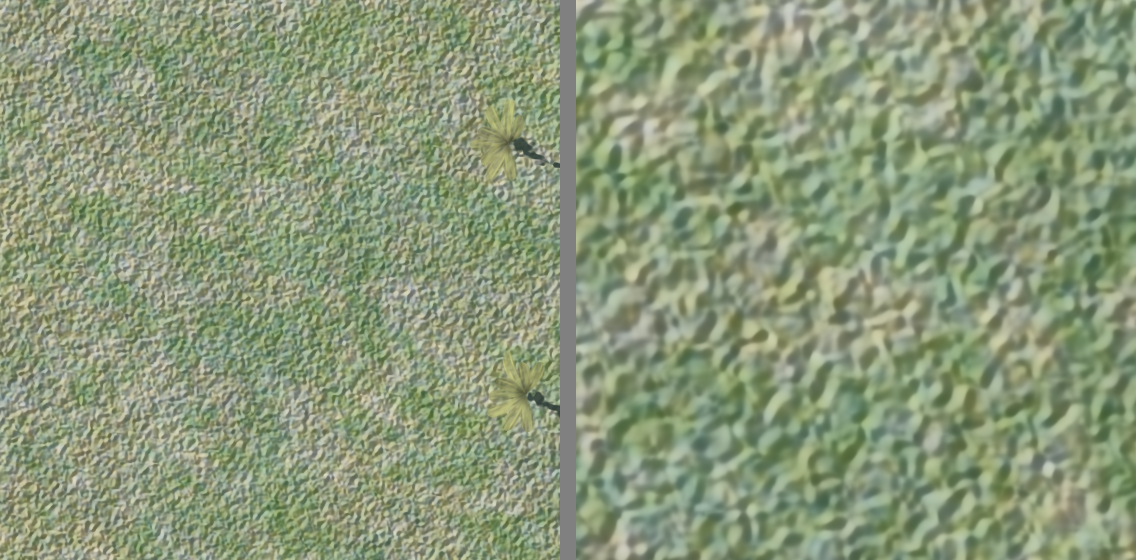
Left: the whole. Right: its middle third, enlarged.
This texture is drawn by a WebGL 2 fragment shader. Its source:

```glsl
#version 300 es
precision highp float;
// Sunlit rough turf from above, with two straw-coloured palms and their shadows.

uniform vec2 u_resolution;
out vec4 fragColor;

float hash(vec2 p) {
    return fract(sin(dot(p, vec2(127.1, 311.7))) * 43758.5453);
}

float valueNoise(vec2 p) {
    vec2 cell = floor(p);
    vec2 f = fract(p);
    f = f * f * (3.0 - 2.0 * f);
    float low = mix(hash(cell), hash(cell + vec2(1, 0)), f.x);
    float high = mix(hash(cell + vec2(0, 1)), hash(cell + vec2(1, 1)), f.x);
    return mix(low, high, f.y);
}

mat2 rotation(float angle) {
    float c = cos(angle), s = sin(angle);
    return mat2(c, -s, s, c);
}

float fbm(vec2 p) {
    float sum = 0.0, weight = 0.5;
    for (int i = 0; i < 4; i++) {
        sum += weight * valueNoise(p);
        p = rotation(0.7) * p * 2.1 + 7.3;
        weight *= 0.5;
    }
    return sum / 0.9375;
}

// Rounded tufts, barely longer along the rising diagonal
float turfHeight(vec2 p) {
    vec2 q = rotation(1.0) * p * vec2(112.0, 132.0);
    q += 0.6 * vec2(valueNoise(p * 90.0), valueNoise(p * 90.0 + 31.0));
    return valueNoise(q) + 0.6 * valueNoise(rotation(0.6) * q * 1.6 + 11.0);
}

// Slope shading with light from the upper left, levelling off on steep sides
float relief(vec2 p, float reach, float limit) {
    vec2 toLight = reach * vec2(-0.8, 0.6);
    float slope = turfHeight(p - toLight) - turfHeight(p + toLight);
    return slope * inversesqrt(1.0 + slope * slope / (limit * limit));
}

vec3 turf(vec2 p) {
    const vec3 base = vec3(0.556, 0.602, 0.484);
    const vec3 greenShift = vec3(-0.09, -0.025, -0.075);
    const vec3 paleShift = vec3(0.06, 0.06, 0.1);
    const vec3 strawShift = vec3(0.09, 0.05, -0.05);

    // Loose bands falling to the right, broken by finer patches
    float band = fbm(rotation(-0.45) * p * vec2(9.0, 14.0) + 3.0);
    float patches = fbm(p * 27.0 + 19.0);
    float lush = smoothstep(0.4, 0.68, mix(band, patches, 0.4) + 0.06 * (p.x - 0.5));
    float pale = smoothstep(0.35, 0.7, fbm(p * 21.0 + 41.0));
    float dry = fbm(p * 6.0 + 87.0) - 0.5;

    // Tint of single tufts
    float tuft = valueNoise(p * 105.0 + 17.0) - 0.5;
    float blade = valueNoise(rotation(0.5) * p * 98.0 + 53.0) - 0.5;
    float clump = valueNoise(rotation(0.3) * p * 58.0 + 71.0) - 0.5;

    vec3 color = base + greenShift * (lush - 0.4) + paleShift * (pale - 0.45) * 0.8;
    color += strawShift * dry * 0.8;
    color += paleShift * tuft + strawShift * blade + greenShift * clump * 0.9;

    // Lit and shaded sides of the tufts
    float contrast = mix(0.5, 0.44, lush);
    return color + contrast * relief(p, 0.0026, 0.42) * vec3(1.0, 0.99, 0.95);
}

float segmentDistance(vec2 p, vec2 a, vec2 b) {
    vec2 ab = b - a;
    return length(p - a - ab * clamp(dot(p - a, ab) / dot(ab, ab), 0.0, 1.0));
}

// Coverage of a leaf that starts at the origin, runs along x and widens outward
float leafMask(vec2 q, float len, float width, float soft) {
    float t = q.x / len;
    float halfWidth = width * sqrt(max(t * (1.0 - t), 0.0)) * (0.25 + t);
    return smoothstep(soft, -soft, abs(q.y) - halfWidth) * step(0.0, t) * step(t, 1.0);
}

vec3 addPalm(vec3 color, vec2 p, float seed, float spread, float soft) {
    const vec3 shadowColor = vec3(0.16, 0.22, 0.2);
    const vec3 strawColor = vec3(0.65, 0.66, 0.43);

    // Ragged trunk shadow and dark heart
    float rough = 0.016 * (valueNoise(p * 130.0 + seed) - 0.5);
    float trunk = segmentDistance(p, vec2(0.02, -0.012), vec2(0.12, -0.055)) - 0.004;
    float heart = length((p - vec2(0.022, -0.006)) * vec2(0.7, 1.0)) - 0.012;
    float shade = smoothstep(0.004, -0.004, min(trunk, heart) + rough);
    color = mix(color, shadowColor, 0.85 * shade);

    // Fan of striped leaves
    for (int i = 0; i < 8; i++) {
        float k = float(i);
        float pick = hash(vec2(k, seed));
        float len = mix(0.052, 0.085, pick);
        vec2 q = rotation(0.9 + k * spread + 0.35 * pick) * p;
        q.y += (pick - 0.5) * 9.0 * q.x * q.x;
        float streak = valueNoise(vec2(q.x * 50.0, q.y * 300.0) + k * 9.0);
        vec3 leaf = strawColor * (0.74 + 0.4 * streak + 0.25 * (pick - 0.5));
        leaf *= mix(0.55, 1.0, smoothstep(0.0, 0.03, q.x));
        float cover = leafMask(q, len, 0.026, soft) * (0.6 + 0.35 * streak);
        color = mix(color, leaf, cover);
    }
    return color;
}

void main() {
    float side = min(u_resolution.x, u_resolution.y);
    vec2 p = gl_FragCoord.xy / side;
    float soft = max(1.0 / side, 0.0025);
    vec3 color = turf(p);
    for (int i = 0; i < 2; i++) {
        vec2 center = mix(vec2(0.908, 0.744), vec2(0.938, 0.296), float(i));
        color = addPalm(color, p - center, 3.0 + 8.0 * float(i), 0.53, soft);
    }
    fragColor = vec4(clamp(color, 0.0, 1.0), 1.0);
}
```
